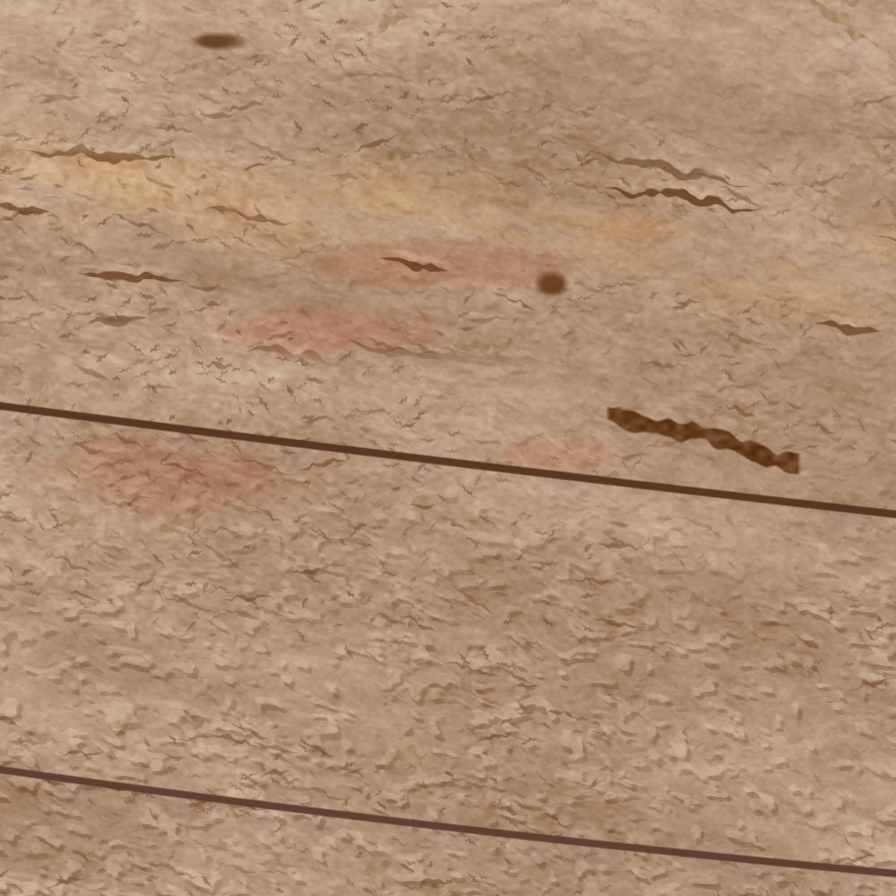
A Shadertoy shader for this texture:

```glsl
// Dry, sloping sandy ground with cracked ledges, rubble and two dark wires.

float hash(vec2 p) {
    vec3 q = fract(vec3(p.xyx) * 0.1031);
    q += dot(q, q.yzx + 33.33);
    return fract((q.x + q.y) * q.z);
}

float noise(vec2 p) {
    vec2 i = floor(p), f = fract(p);
    f = f * f * (3.0 - 2.0 * f);
    return mix(mix(hash(i), hash(i + vec2(1, 0)), f.x),
               mix(hash(i + vec2(0, 1)), hash(i + vec2(1, 1)), f.x), f.y);
}

float fbm(vec2 p) {
    float sum = 0.0, amp = 0.5;
    for (int i = 0; i < 5; i++) {
        sum += amp * noise(p);
        p = mat2(1.6, 0.5, -0.5, 1.7) * p + 7.3;
        amp *= 0.5;
    }
    return sum / 0.97;
}

// Ragged, tapered dark strokes scattered over a grid of cells
float dashes(vec2 p, vec2 cell, float chance, float thick, float tilt, float seed) {
    vec2 home = floor(p / cell);
    float ink = 0.0;
    for (int j = -1; j <= 1; j++)
    for (int i = -1; i <= 1; i++) {
        vec2 id = home + vec2(i, j);
        vec2 key = id + seed;
        if (hash(key + 3.7) > chance) continue;
        vec2 q = p - (id + vec2(hash(key + 11.1), hash(key + 23.9))) * cell;
        float a = tilt * (hash(key + 31.3) - 0.5);
        q = mat2(cos(a), -sin(a), sin(a), cos(a)) * q;
        float reach = cell.x * mix(0.18, 0.55, hash(key + 41.7));
        q.y += 0.2 * cell.y * (noise(vec2(q.x / cell.x * 9.0, key.y)) - 0.5);
        float taper = 1.0 - q.x * q.x / (reach * reach);
        float ragged = 0.2 + 1.3 * noise(p * vec2(110, 150) + seed);
        float d = abs(q.y) - thick * taper * ragged;
        ink = max(ink, smoothstep(0.0014, -0.0014, d) * mix(0.5, 1.0, hash(key + 53.1)));
    }
    return ink;
}

// Soft elliptical patch with a broken outline
float stain(vec2 p, vec2 centre, vec2 size) {
    float r = length((p - centre) / size) + 1.1 * (fbm(p * vec2(22, 40)) - 0.5);
    return smoothstep(1.15, 0.45, r);
}

float flakes(vec2 p) {
    return smoothstep(0.58, 0.74, 0.7 * noise(p) + 0.3 * noise(p * 2.1 + 5.0));
}

float wire(vec2 p, float y, float halfWidth) {
    return smoothstep(0.0014, -0.0014, abs(p.y - y) - halfWidth);
}

void mainImage(out vec4 fragColor, in vec2 fragCoord) {
    vec2 uv = fragCoord / iResolution.xy;
    vec2 p = uv + vec2(0.0, 0.13 * uv.x);   // strata fall gently to the right
    vec2 warp = p + 0.012 * (vec2(noise(p * 30.0), noise(p * 30.0 + 9.0)) - 0.5);
    float rubble = smoothstep(0.5, 0.3, uv.y + 0.25 * (fbm(p * 6.0) - 0.5));
    float rough = smoothstep(0.35, 0.6, fbm(p * vec2(5, 11) + 2.0));

    // Broad patches and fine grain, in steps of brightness
    float tone = 0.05 + 3.6 * (fbm(p * vec2(3.5, 10) + 4.0) - 0.5);
    tone += 0.5 * smoothstep(0.84, 0.98, uv.y) - 0.25 * rubble;
    tone += 0.8 * stain(uv, vec2(0.13, 0.62), vec2(0.3, 0.07));
    tone += 2.2 * (fbm(warp * vec2(38, 85)) - 0.5);
    tone += mix(0.7, 1.5, rough) * (noise(warp * vec2(130, 210)) - 0.5);
    tone += 0.7 * (noise(p * vec2(250, 310)) - 0.5);

    // Pale chips with shadows below them
    vec2 chipPos = warp * vec2(62, 110);
    float chip = flakes(chipPos);
    float shade = max(flakes(chipPos + vec2(-0.25, 0.6)) - chip, 0.0);
    tone += mix(0.25, 0.9, rubble) * (1.1 * chip - 1.9 * shade);

    vec3 color = vec3(0.70, 0.58, 0.48) + tone * vec3(0.050, 0.057, 0.061);

    // Reddish and ochre earth
    float red = stain(uv, vec2(0.36, 0.63), vec2(0.13, 0.035))
              + 0.7 * stain(uv, vec2(0.19, 0.47), vec2(0.16, 0.05))
              + 0.8 * stain(uv, vec2(0.62, 0.495), vec2(0.06, 0.025));
    color += min(red, 1.0) * vec3(0.005, -0.055, -0.055);
    color += stain(uv, vec2(0.49, 0.705), vec2(0.15, 0.03)) * vec3(-0.03, -0.075, -0.085);
    float bed = smoothstep(0.09, 0.02, abs(p.y - 0.82));
    color += bed * smoothstep(0.4, 0.65, fbm(p * vec2(7, 22))) * vec3(0.03, 0.0, -0.045);

    // Cracks: long ledges above, short ones everywhere, tiny specks
    vec3 crackColor = vec3(0.39, 0.23, 0.11);
    float ledgeZone = smoothstep(0.57, 0.65, uv.y) * smoothstep(0.87, 0.81, uv.y);
    float ledges = dashes(p, vec2(0.17, 0.05), 0.5, 0.0052, 0.25, 17.0) * ledgeZone;
    float lip = dashes(p - vec2(0.0, 0.009), vec2(0.17, 0.05), 0.5, 0.0052, 0.25, 17.0) * ledgeZone;
    color += 0.05 * lip * (1.0 - ledges);
    float cracks = dashes(p, vec2(0.055, 0.026), 0.32, 0.0026, 0.9, 61.0);
    float specks = dashes(p, vec2(0.021, 0.015), 0.42, 0.0019, 2.0, 97.0);
    color = mix(color, crackColor, 0.85 * ledges);
    color = mix(color, crackColor, 0.6 * cracks * mix(0.25, 0.9, rough) * smoothstep(1.0, 0.85, uv.y));
    color = mix(color, vec3(0.43, 0.31, 0.22), 0.6 * specks * mix(0.3, 1.0, rough));

    // Dry olive tufts
    float tufts = dashes(p, vec2(0.09, 0.07), 0.16, 0.007, 1.0, 131.0);
    color = mix(color, vec3(0.47, 0.34, 0.15), 0.55 * tufts * noise(p * vec2(160, 120)));

    // One deep, broken ledge and two dark stones
    float along = (uv.x - 0.675) / 0.22;
    float depth = 0.010 * (0.45 + 0.9 * noise(uv * vec2(75, 45)));
    float gap = abs(uv.y - 0.541 + 0.058 * along + 0.004 * sin(along * 9.0)) - depth;
    float ends = smoothstep(0.0, 0.03, along) * smoothstep(1.0, 0.97, along);
    vec3 gapColor = crackColor + 0.16 * (noise(uv * vec2(120, 170)) - 0.4);
    color = mix(color, gapColor, smoothstep(0.002, -0.002, gap) * ends);
    float stones = stain(uv, vec2(0.617, 0.682), vec2(0.018, 0.014))
                 + stain(uv, vec2(0.238, 0.954), vec2(0.032, 0.011));
    color = mix(color, crackColor, min(stones, 1.0) * 0.9);

    // Taut wires with a slight sag
    float sag = uv.x * (1.0 - uv.x);
    float upper = wire(uv, 0.547 - 0.121 * uv.x - 0.008 * sag, 0.0043);
    float lower = wire(uv, 0.141 - 0.116 * uv.x - 0.025 * sag, 0.0041);
    color = mix(color, vec3(0.33, 0.20, 0.13), upper * 0.96);
    color = mix(color, vec3(0.36, 0.24, 0.18), lower * 0.96);

    fragColor = vec4(clamp(color, 0.0, 1.0), 1.0);
}
```
